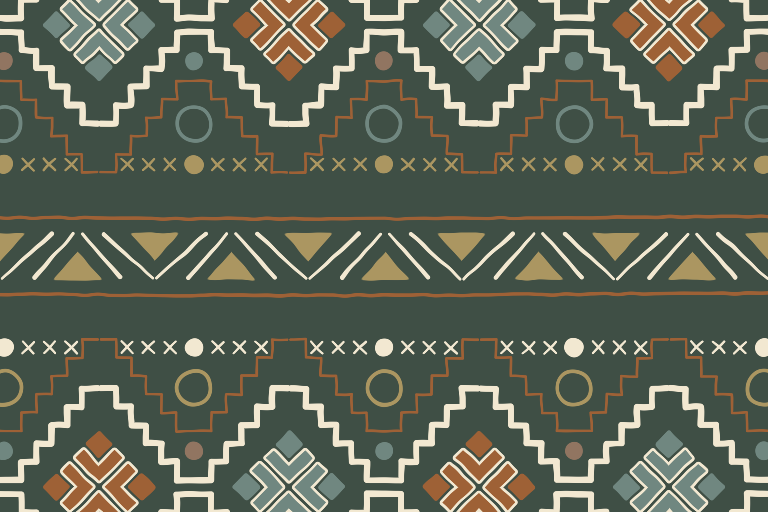
A WebGL 1 fragment shader for this pattern:

```glsl
precision highp float;
// Hand-drawn woven border: stepped diamonds, rings and crosses around a band of chevrons.
uniform vec2 u_resolution;

const float WIDTH = 768.0;       // design units across the canvas
const float REPEAT = 190.0;      // stepped motif spacing
const float BAND_REPEAT = 153.7; // chevron spacing
const float ROW = 231.0;         // diamond row to the centre line

const vec3 GREEN = vec3(0.247, 0.308, 0.272);
const vec3 CREAM = vec3(0.95, 0.91, 0.82);
const vec3 SLATE = vec3(0.44, 0.53, 0.50);
const vec3 RUST = vec3(0.62, 0.38, 0.21);
const vec3 GOLD = vec3(0.67, 0.59, 0.38);
const vec3 TAUPE = vec3(0.57, 0.46, 0.38);

float hash(vec2 p) {
  return fract(sin(dot(p, vec2(41.3, 289.1))) * 4375.5);
}

float noise(vec2 p) {
  vec2 i = floor(p), f = fract(p);
  f = f * f * (3.0 - 2.0 * f);
  vec2 e = vec2(0.0, 1.0);
  return mix(mix(hash(i), hash(i + e.yx), f.x),
             mix(hash(i + e), hash(i + e.yy), f.x), f.y);
}

// Distance to a stroke whose radius runs from ra to rb
float stroke(vec2 p, vec2 a, vec2 b, float ra, float rb) {
  vec2 ab = b - a;
  float t = clamp(dot(p - a, ab) / dot(ab, ab), 0.0, 1.0);
  return length(p - a - ab * t) - mix(ra, rb, t);
}

float roundBox(vec2 p, vec2 halfSize, float r) {
  vec2 q = abs(p) - halfSize + r;
  return length(max(q, 0.0)) + min(max(q.x, q.y), 0.0) - r;
}

float smoothMax(float a, float b, float k) {
  float h = max(k - abs(a - b), 0.0);
  return max(a, b) + h * h / (4.0 * k);
}

// Upright triangle with softened corners
float triangle(vec2 p) {
  float side = dot(vec2(abs(p.x), p.y - 4.0), normalize(vec2(28.0, 25.0)));
  return smoothMax(side, -p.y - 24.0, 3.0);
}

// Five-step staircase starting at height top
float staircase(vec2 p, float top, float radius) {
  float d = 1e3, left = -18.0;
  for (int k = 0; k < 6; k++) {
    float right = 17.3 + 15.2 * float(k);
    float y = top + 18.3 * float(k);
    d = min(d, stroke(p, vec2(left, y), vec2(right, y), radius, radius));
    if (k < 5) d = min(d, stroke(p, vec2(right, y), vec2(right, y + 18.3), radius, radius));
    left = right;
  }
  return d;
}

// L-shaped piece, folded into one quadrant of the turned diamond
float elbow(vec2 q) {
  vec2 s = vec2(max(q.x, q.y), min(q.x, q.y));
  return roundBox(s - vec2(20.5, 9.5), vec2(18.0, 6.8), 2.0);
}

vec3 paint(vec3 base, vec3 ink, float d, float px) {
  return mix(base, ink, 1.0 - smoothstep(-0.5 * px, 0.5 * px, d));
}

// Diamonds, staircases, dots, rings and crosses
vec3 steppedBorder(vec3 col, vec2 p, float px) {
  float u = abs(mod(p.x + 0.5 * REPEAT, REPEAT) - 0.5 * REPEAT);
  float v = abs(abs(p.y) - ROW);
  float lower = step(p.y, 0.0);
  float dotParity = mod(floor(p.x / REPEAT + 0.5) + lower, 2.0);
  float gemParity = mod(floor(p.x / REPEAT) + lower, 2.0);
  vec2 f = vec2(u, v);

  // Diamond pieces
  vec2 g = vec2(0.5 * REPEAT - u, v);
  vec2 q = abs(vec2(g.x + g.y, g.x - g.y)) * 0.7071;
  vec3 gem = mix(SLATE, RUST, gemParity);
  float piece = elbow(q);
  col = paint(col, gem, roundBox(q - 30.2, vec2(10.3), 2.5), px);
  col = paint(col, gem, piece, px);
  col = paint(col, CREAM, abs(piece) - 1.3, px);

  // Stepped lines
  col = paint(col, CREAM, staircase(f, 7.0, 3.1), px);
  col = paint(col, RUST, staircase(f, 56.0, 1.3), px);

  // Column of round marks
  vec3 mark = mix(GOLD, CREAM, lower);
  col = paint(col, mix(TAUPE, SLATE, dotParity), length(f - vec2(0.0, 36.0)) - 9.2, px);
  col = paint(col, mix(SLATE, GOLD, lower), abs(length(f - vec2(0.0, 99.0)) - 17.0) - 1.9, px);
  col = paint(col, mark, length(f - vec2(0.0, 139.5)) - 9.4, px);

  // Three crosses on each side
  float k = clamp(floor((u - 45.5) / 21.5 + 0.5), -1.0, 1.0);
  vec2 c = abs(f - vec2(45.5 + 21.5 * k, 139.5));
  return paint(col, mark, stroke(c, vec2(0.0), vec2(5.7), 1.3, 1.1), px);
}

// Triangles and slanted strokes between two uneven rules
vec3 chevronBand(vec3 col, vec2 p, float px) {
  float s = abs(mod(p.x - 1.0 + 0.5 * BAND_REPEAT, BAND_REPEAT) - 0.5 * BAND_REPEAT);
  vec2 f = vec2(s, p.y);
  float tri = min(triangle(f), triangle(vec2(0.5 * BAND_REPEAT - s, -p.y - 1.0)));
  float slant = min(stroke(f, vec2(4.5, 22.0), vec2(43.0, -21.5), 1.5, 2.2),
                    stroke(f, vec2(26.0, 22.0), vec2(75.0, -22.5), 2.2, 1.4));
  float sag = 1.2 * cos(p.x / 170.0 + 0.5);
  float rule = abs(abs(p.y + sag) - 38.3) - 1.5 - 0.5 * noise(p / 60.0);
  col = paint(col, GOLD, tri, px);
  col = paint(col, CREAM, slant, px);
  return paint(col, RUST, rule, px);
}

void main() {
  float px = WIDTH / u_resolution.x;
  vec2 p = (gl_FragCoord.xy - 0.5 * u_resolution) * px;
  // Unsteady hand
  p += 1.5 * (vec2(noise(p / 13.0), noise(p / 13.0 + 71.0)) - 0.5);
  vec3 col = steppedBorder(GREEN, p, px);
  gl_FragColor = vec4(chevronBand(col, p, px), 1.0);
}
```
